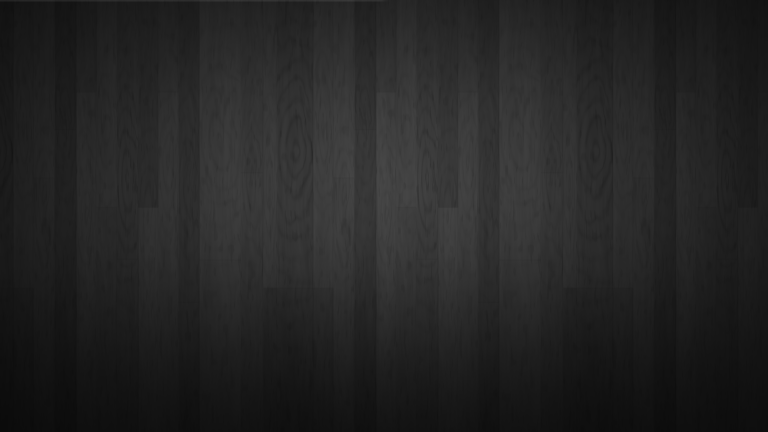
Give the GLSL for this texture, as a Shadertoy shader.

```glsl
const int PLANKS = 13;
const float PERIOD = 0.694;
const float FIRST_EDGE = 0.176;

// Right edge of each plank, as a fraction of the repeat
const float EDGES[PLANKS] = float[](0.067, 0.135, 0.207, 0.273, 0.34, 0.41,
    0.55, 0.623, 0.67, 0.79, 0.857, 0.927, 1.0);
// Height of the end joint, tone above it, tone below it
const vec3 BOARDS[PLANKS] = vec3[](
    vec3(0.787, 0.96, 1.04), vec3(0.52, 1.04, 0.99), vec3(0.40, 0.95, 0.95),
    vec3(0.52, 0.92, 1.05), vec3(0.787, 0.96, 1.01), vec3(0.30, 0.87, 0.88),
    vec3(0.398, 1.04, 1.02), vec3(0.60, 0.95, 0.97), vec3(0.333, 0.98, 0.87),
    vec3(0.333, 0.89, 0.85), vec3(0.333, 0.99, 0.90), vec3(0.588, 1.02, 0.98),
    vec3(0.70, 0.84, 0.86));

float hash(vec2 p) {
    return fract(sin(dot(p, vec2(127.1, 311.7))) * 43758.5453);
}

float noise(vec2 p) {
    vec2 cell = floor(p);
    vec2 f = fract(p);
    f = f * f * (3.0 - 2.0 * f);
    float low = mix(hash(cell), hash(cell + vec2(1, 0)), f.x);
    float high = mix(hash(cell + vec2(0, 1)), hash(cell + vec2(1, 1)), f.x);
    return mix(low, high, f.y);
}

float fbm(vec2 p) {
    float sum = 0.0;
    float weight = 0.5;
    for (int i = 0; i < 3; i++) {
        sum += weight * noise(p);
        p = p * 2.03 + 17.3;
        weight *= 0.5;
    }
    return sum;
}

// Nested arches around one heart, narrow across and long up the board
float rings(vec2 p, float heartY, float seed) {
    float warp = fbm(vec2(p.x * 1.5 + seed, p.y * 14.0)) - 0.44;
    float radius = length(vec2(p.x + 0.5 * warp, (p.y - heartY) * 8.0));
    float line = 0.5 + 0.5 * sin(radius * 16.0 + warp * 9.0);
    float broken = 0.4 + 0.8 * noise(vec2(p.x * 4.0 - seed, p.y * 40.0));
    return pow(line, 3.0) * broken * exp(-radius * 0.42);
}

// Wavy fibres, short dark pores and broad streaks
float fibres(vec2 p, float seed) {
    float bend = fbm(vec2(p.x * 14.0 + seed, p.y * 6.0));
    float x = p.x + 0.03 * bend;
    float fine = noise(vec2(x * 260.0 + seed, p.y * 26.0)) - 0.5;
    float broad = fbm(vec2(x * 60.0 - seed, p.y * 5.0)) - 0.44;
    float pores = smoothstep(0.68, 0.9, noise(vec2(x * 190.0, p.y * 38.0 + seed)));
    return 0.07 * fine + 0.13 * broad - 0.07 * pores;
}

float seam(float offset, float width) {
    return 1.0 - smoothstep(0.0, width, abs(offset));
}

float boardTone(vec3 board, float y, float blur) {
    return mix(board.z, board.y, smoothstep(-blur, blur, y - board.x));
}

// Repeating floor of boards: tone, seams and grain
float planks(vec2 p, float blur) {
    float x = fract((p.x - FIRST_EDGE) / PERIOD);
    float blurX = blur / PERIOD;
    float tone = boardTone(BOARDS[PLANKS - 1], p.y, blur);
    float left = 0.0;
    float shade = 0.0;
    for (int i = 0; i < PLANKS; i++) {
        float right = EDGES[i];
        float seed = float(i) * 7.31;
        tone = mix(tone, boardTone(BOARDS[i], p.y, blur),
            smoothstep(left, left + blurX, x));
        if (x >= left && x < right) {
            float across = (2.0 * x - left - right) / (right - left);
            float heartY = i == 9 ? 0.65 : mix(0.45, 0.75, hash(vec2(seed, 2.0)));
            float figure = (i == 2 || i == 9) ? 0.15 : 0.08;
            vec2 local = vec2(x * PERIOD, p.y);
            shade += fibres(local, seed);
            shade -= figure * (rings(vec2(across, p.y), heartY, seed) - 0.1);
            shade -= 0.04 * seam(p.y - BOARDS[i].x, blur);
        }
        shade -= 0.04 * seam(x - right, blurX);
        left = right;
    }
    return tone + shade;
}

// Soft spotlight, falling off faster toward the floor
float spotlight(vec2 uv) {
    vec2 d = uv - vec2(0.5, 0.57);
    d /= vec2(0.5, d.y > 0.0 ? 0.51 : 0.42);
    return 0.038 + 0.217 * exp(-dot(d, d));
}

void mainImage(out vec4 fragColor, in vec2 fragCoord) {
    vec2 uv = fragCoord / iResolution.xy;
    vec2 p = fragCoord / iResolution.y;
    float blur = max(0.003, 1.2 / iResolution.y);
    float value = spotlight(uv) * planks(p, blur);

    // Thin pale strip along the upper left border
    float strip = smoothstep(0.994, 0.999, uv.y);
    strip *= 1.0 - smoothstep(0.49, 0.51, uv.x);
    value += 0.07 * strip;

    fragColor = vec4(vec3(value), 1.0);
}
```
